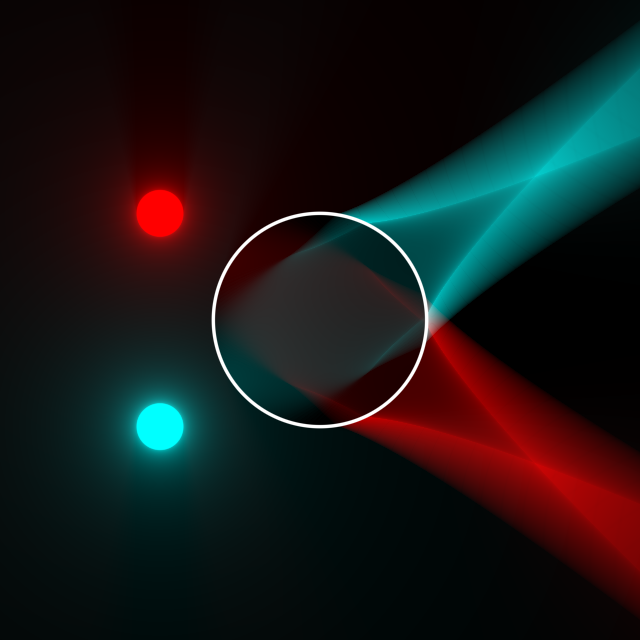
Reproduce this background procedurally as a WebGL 1 fragment shader.

```glsl
precision highp float;
// A red and a cyan disc lamp shine past and through a round glass lens.
// Each point gathers light backwards: rays are refracted through the lens,
// and the part of every ray interval that lands on a lamp is summed.

uniform vec2 u_resolution;

#define VIEW_SIZE 6.0      // canvas side, in lens radii
#define LAMP_RADIUS 0.219
#define GLASS_INDEX 1.5
#define GLOW_GAIN 1.6      // light arriving directly
#define GLOW_FADE 0.12
#define INSIDE_GAIN 4.0    // light seen inside the glass
#define BEAM_GAIN 6.5      // light focused behind the glass
#define RING_HALF_WIDTH 0.016
#define RAY_COUNT 88

const float PI = 3.14159265;
const vec2 RED_LAMP = vec2(-1.5, 1.0);
const vec2 CYAN_LAMP = vec2(-1.5, -1.0);
const vec3 RED = vec3(1.0, 0.0, 0.0);
const vec3 CYAN = vec3(0.0, 1.0, 1.0);

float cross2(vec2 a, vec2 b) { return a.x * b.y - a.y * b.x; }

// Share of light that passes a surface at the given outer cosine
float transmission(float cosine) {
  return 1.0 - pow(1.0 - clamp(cosine, 0.0, 1.0), 5.0);
}

// Ray through the lens: xy = miss distance to each lamp, zw = ray strength
vec4 traceLens(vec2 p, vec2 dir) {
  float strength = 1.0;
  if (dot(p, p) > 1.0) {
    float b = dot(p, dir);
    p += dir * (-b - sqrt(max(b * b - dot(p, p) + 1.0, 0.0)));
    p = normalize(p);
    strength = transmission(-dot(dir, p));
    dir = refract(dir, p, 1.0 / GLASS_INDEX);
  }
  float b = dot(p, dir);
  p += dir * (-b + sqrt(max(b * b - dot(p, p) + 1.0, 0.0)));
  p = normalize(p);
  vec2 leaving = refract(dir, -p, GLASS_INDEX);
  if (dot(leaving, leaving) < 0.5) return vec4(9.0, 9.0, 0.0, 0.0);
  strength *= transmission(dot(leaving, p));
  vec2 toRed = RED_LAMP - p;
  vec2 toCyan = CYAN_LAMP - p;
  vec2 ahead = step(vec2(0.0), vec2(dot(toRed, leaving), dot(toCyan, leaving)));
  return vec4(cross2(toRed, leaving), cross2(toCyan, leaving), strength * ahead);
}

// Red and cyan light gathered through the lens
vec2 lensLight(vec2 p) {
  float dist = length(p);
  bool outside = dist > 1.0;
  vec2 axis = outside ? -p / dist : vec2(-1.0, 0.0);
  float halfAngle = outside ? asin(1.0 / dist) : 1.9;
  float stepAngle = 2.0 * halfAngle / float(RAY_COUNT);
  vec4 previous = vec4(9.0, 9.0, 0.0, 0.0);
  vec2 total = vec2(0.0);
  for (int i = 0; i <= RAY_COUNT; i++) {
    float angle = -halfAngle + stepAngle * float(i);
    float c = cos(angle), s = sin(angle);
    vec4 ray = traceLens(p, vec2(axis.x * c - axis.y * s, axis.x * s + axis.y * c));
    vec2 low = min(previous.xy, ray.xy);
    vec2 high = max(previous.xy, ray.xy);
    vec2 covered = clamp(high, -LAMP_RADIUS, LAMP_RADIUS)
                 - clamp(low, -LAMP_RADIUS, LAMP_RADIUS);
    total += min(previous.zw, ray.zw) * covered / max(high - low, vec2(0.0001));
    previous = ray;
  }
  return total * stepAngle / (2.0 * PI) * (outside ? BEAM_GAIN : INSIDE_GAIN);
}

// Share of a lamp left visible past a round blocker
float visibility(vec2 p, vec2 lamp, vec2 blocker, float radius) {
  vec2 toLamp = lamp - p;
  vec2 toBlocker = blocker - p;
  float lampDist = length(toLamp);
  float blockDist = length(toBlocker);
  if (blockDist > lampDist) return 1.0;
  float lampHalf = asin(min(LAMP_RADIUS / lampDist, 1.0));
  float blockHalf = asin(min(radius / max(blockDist, 0.001), 1.0));
  float offset = abs(atan(cross2(toLamp, toBlocker), dot(toLamp, toBlocker)));
  float overlap = min(lampHalf, offset + blockHalf) - max(-lampHalf, offset - blockHalf);
  return 1.0 - clamp(overlap / (2.0 * lampHalf), 0.0, 1.0);
}

// Direct light of one lamp, with soft shadows of the lens and the other lamp
float directGlow(vec2 p, vec2 lamp, vec2 otherLamp) {
  float dist = max(length(p - lamp), LAMP_RADIUS);
  float glow = GLOW_GAIN * asin(LAMP_RADIUS / dist) / PI * exp(-GLOW_FADE * dist);
  return glow * visibility(p, lamp, vec2(0.0), 1.0)
              * visibility(p, lamp, otherLamp, LAMP_RADIUS);
}

void main() {
  float side = min(u_resolution.x, u_resolution.y);
  vec2 p = (gl_FragCoord.xy - 0.5 * u_resolution) / side * VIEW_SIZE;
  float soft = 0.75 * VIEW_SIZE / side;

  vec2 light = lensLight(p);
  if (dot(p, p) > 1.0) {
    light += vec2(directGlow(p, RED_LAMP, CYAN_LAMP), directGlow(p, CYAN_LAMP, RED_LAMP));
  }
  vec3 color = min(RED * light.x + CYAN * light.y, vec3(1.0));

  // Lamp discs and lens outline
  color = mix(RED, color, smoothstep(-soft, soft, length(p - RED_LAMP) - LAMP_RADIUS));
  color = mix(CYAN, color, smoothstep(-soft, soft, length(p - CYAN_LAMP) - LAMP_RADIUS));
  float ring = abs(length(p) - 1.0) - RING_HALF_WIDTH;
  color = mix(vec3(1.0), color, smoothstep(-soft, soft, ring));
  gl_FragColor = vec4(color, 1.0);
}
```
